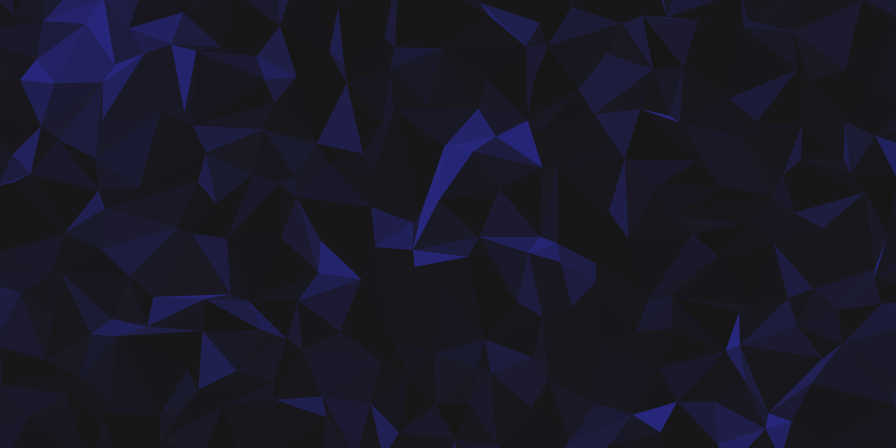
Reproduce this background procedurally as a WebGL 1 fragment shader.

```glsl
precision highp float;

uniform vec2 u_resolution;

const float DENSITY = 10.8;

float hash(vec2 p) {
  vec3 q = fract(vec3(p.xyx) * vec3(0.1031, 0.1030, 0.0973));
  q += dot(q, q.yzx + 33.33);
  return fract((q.x + q.y) * q.z);
}

// One mesh vertex placed freely inside its grid cell
vec2 vertex(vec2 cell) {
  return cell + 0.01 + 0.98 * vec2(hash(cell + 41.3), hash(cell + 97.7));
}

float cross2(vec2 a, vec2 b) {
  return a.x * b.y - a.y * b.x;
}

float area(vec2 a, vec2 b, vec2 c) {
  return 0.5 * cross2(b - a, c - a);
}

// Smoothed half-plane to the left of the edge a-b
float leftOf(vec2 p, vec2 a, vec2 b, float pixel) {
  return clamp(cross2(b - a, p - a) / (length(b - a) * pixel) + 0.5, 0.0, 1.0);
}

// Tilted grid space, so the rows do not line up with the canvas
vec2 toGrid(vec2 p) {
  return mat2(0.86, 0.51, -0.51, 0.86) * p * DENSITY + 20.0;
}

// Mostly dark facets with a long tail of blue; slivers catch more light
vec3 facetColor(vec2 a, vec2 b, vec2 c, float seed) {
  vec2 fromGlow = (a + b + c) / 3.0 - toGrid(vec2(0.19, 0.88));
  float light = -log(1.0 - 0.985 * seed) * 1.65 / (0.5 + 1.6 * area(a, b, c));
  light = min(light + 3.4 * exp(-0.42 * dot(fromGlow, fromGlow)), 5.0);
  float blue = 0.033 * light + 0.009 * light * light;
  return vec3(0.09, 0.086, 0.09) + blue * vec3(0.15, 0.16, 1.0);
}

// Adds a facet to the running sum, weighted by its coverage
void addFacet(inout vec4 sum, vec2 p, vec2 a, vec2 b, vec2 c, float seed, float pixel) {
  float cover = leftOf(p, a, b, pixel) * leftOf(p, b, c, pixel) * leftOf(p, c, a, pixel);
  sum += cover * vec4(facetColor(a, b, c, seed), 1.0);
}

void main() {
  vec2 p = toGrid(gl_FragCoord.xy / u_resolution.y);
  float pixel = DENSITY / u_resolution.y;
  vec4 sum = vec4(0.0);

  // Only four quads can reach into the current cell
  for (int y = -1; y <= 0; y++) {
    for (int x = -1; x <= 0; x++) {
      vec2 cell = floor(p) + vec2(float(x), float(y));
      vec2 a = vertex(cell);
      vec2 b = vertex(cell + vec2(1.0, 0.0));
      vec2 c = vertex(cell + vec2(1.0, 1.0));
      vec2 d = vertex(cell + vec2(0.0, 1.0));

      // Split along a random diagonal that stays inside the quad
      bool acInside = min(area(a, b, c), area(a, c, d)) > 0.0;
      bool bdInside = min(area(b, c, d), area(b, d, a)) > 0.0;
      if (!acInside || (bdInside && hash(cell + 13.1) < 0.5)) {
        vec2 first = a;
        a = b;
        b = c;
        c = d;
        d = first;
      }

      // Some quads share one shade and read as larger facets
      float seed = hash(cell + 211.9);
      float otherSeed = hash(cell + 71.7) < 0.2 ? seed : hash(cell + 157.3);
      addFacet(sum, p, a, b, c, seed, pixel);
      addFacet(sum, p, a, c, d, otherSeed, pixel);
    }
  }

  gl_FragColor = vec4(sum.rgb / max(sum.a, 0.001), 1.0);
}
```
